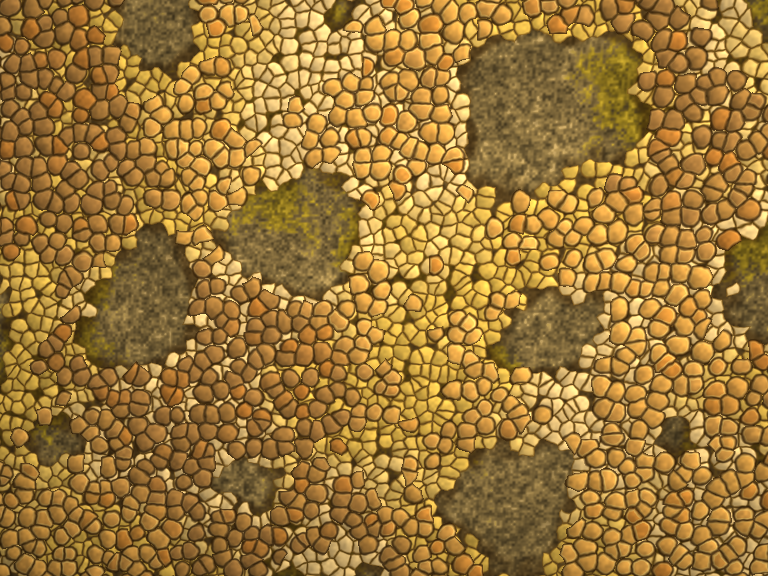
Reproduce this texture procedurally as a Shadertoy shader.

```glsl
// Crusty ochre lichen: packed brown discs and pale yellow lobes around patches of bare mossy rock.

const vec2 LIGHT_DIR = vec2(0.75, 0.66);
const vec3 GAP = vec3(0.19, 0.115, 0.025);
const vec3 CREVICE = vec3(0.45, 0.32, 0.11);
const vec3 PALE = vec3(0.92, 0.77, 0.49);
const vec3 YELLOW = vec3(0.86, 0.69, 0.28);
const vec3 TAN = vec3(0.86, 0.62, 0.27);
const vec3 BROWN = vec3(0.61, 0.43, 0.21);
const vec3 RUST = vec3(0.76, 0.45, 0.14);
const vec3 STONE = vec3(0.45, 0.37, 0.21);
const vec3 MOSS = vec3(0.47, 0.39, 0.06);

struct Cell {
    vec2 offset;  // from the cell centre, in cell units
    vec2 centre;  // in canvas units
    float edge;   // distance to the nearest border, in cell units
    float id;
};

vec2 hash2(vec2 p) {
    vec3 h = fract(p.xyx * vec3(0.1031, 0.1030, 0.0973));
    h += dot(h, h.yzx + 33.33);
    return fract((h.xx + h.yz) * h.zy);
}

float grain(vec2 p) {
    vec2 i = floor(p), f = fract(p);
    f = f * f * (3.0 - 2.0 * f);
    vec2 e = vec2(1.0, 0.0);
    return mix(mix(hash2(i).x, hash2(i + e).x, f.x),
               mix(hash2(i + e.yx).x, hash2(i + e.xx).x, f.x), f.y);
}

// Layered, turned sines: smooth variation of about -1 to 1
float waves(vec2 p) {
    float sum = 0.0, amp = 0.55;
    for (int i = 0; i < 4; i++) {
        sum += amp * sin(p.x + 1.4 * sin(0.8 * p.y + float(i)));
        p = mat2(1.2, 1.6, -1.6, 1.2) * p + 1.7;
        amp *= 0.55;
    }
    return sum;
}

Cell cells(vec2 p, float scale, float jitter) {
    vec2 g = floor(p * scale), f = fract(p * scale);
    vec2 nearest = vec2(0.0), nearestTile = g;
    float best = 9.0;
    for (int y = -1; y <= 1; y++)
    for (int x = -1; x <= 1; x++) {
        vec2 t = vec2(x, y);
        vec2 d = t + 0.5 + jitter * (hash2(g + t) - 0.5) - f;
        if (dot(d, d) < best) { best = dot(d, d); nearest = d; nearestTile = g + t; }
    }
    float edge = 1.0;
    for (int y = -2; y <= 2; y++)
    for (int x = -2; x <= 2; x++) {
        vec2 t = vec2(x, y);
        vec2 d = t + 0.5 + jitter * (hash2(g + t) - 0.5) - f;
        vec2 between = d - nearest;
        if (dot(between, between) > 0.0001)
            edge = min(edge, dot(0.5 * (d + nearest), normalize(between)));
    }
    return Cell(-nearest, p + nearest / scale, edge, hash2(nearestTile + 57.0).y);
}

// Signed distance to the bare patches; positive where lichen grows
float cover(vec2 p) {
    const float SCALE = 2.7;
    vec2 w = p + 0.035 * vec2(waves(p * 17.0), waves(p * 17.0 + 5.0));
    vec2 g = floor(w * SCALE), f = fract(w * SCALE);
    float d = 2.0;
    for (int y = -1; y <= 1; y++)
    for (int x = -1; x <= 1; x++) {
        vec2 t = vec2(x, y), h = hash2(g + t + 11.0);
        float radius = mix(0.02, 0.42, hash2(g + t + 31.0).x);
        d = min(d, length(t + 0.2 + 0.6 * h - f) - radius);
    }
    return d / SCALE;
}

vec3 rock(vec2 p) {
    float speck = 0.5 * grain(p * 95.0) + 0.5 * grain(p * 210.0);
    vec3 col = STONE * (0.5 + speck) * (1.0 + 0.15 * waves(p * 14.0));
    col = mix(col, PALE * 0.8, 0.6 * smoothstep(0.72, 0.9, speck));
    float moss = smoothstep(0.1, 0.6, waves(p * 9.0 + 2.0) + speck - 0.5);
    return mix(col, MOSS * (0.5 + speck), 0.75 * moss);
}

// Height inside a cell that is rounded off at a given radius
float body(Cell c, float radius) {
    return min(c.edge, radius - length(c.offset));
}

vec3 paintLobe(vec3 under, Cell c, float soft) {
    float h = body(c, 0.72);
    vec3 col = mix(PALE, YELLOW, smoothstep(-0.4, 0.5, waves(c.centre * 8.0 + 7.0)));
    col *= 0.88 + 0.2 * c.id + 0.34 * dot(c.offset, LIGHT_DIR);
    col = mix(CREVICE, col, smoothstep(0.0, 0.17, h));
    return mix(under, col, smoothstep(-soft, soft, h));
}

vec3 paintDisc(vec3 under, Cell c, float age, float soft) {
    float h = body(c, mix(0.46, 0.64, c.id)) - 0.025;
    float tone = fract(c.id * 7.3);
    vec3 col = mix(TAN, BROWN, clamp(age + 0.5 * (tone - 0.5), 0.0, 1.0));
    col = mix(col, RUST, 0.6 * smoothstep(0.7, 1.0, fract(c.id * 13.7)));
    float rim = smoothstep(0.01, 0.06, h) * (1.0 - smoothstep(0.09, 0.16, h));
    col = mix(col, mix(YELLOW, PALE, 0.5), rim * mix(0.75, 0.15, age) * (0.4 + 0.6 * tone));
    col *= 0.94 + 0.14 * tone + 0.55 * dot(c.offset, LIGHT_DIR);
    col *= mix(0.6, 1.0, smoothstep(0.0, 0.13, h));
    vec3 shadowed = mix(under, GAP, 0.85 * smoothstep(-0.14, -0.01, h));
    return mix(shadowed, col, smoothstep(-soft, soft, h));
}

void mainImage(out vec4 fragColor, in vec2 fragCoord) {
    const float LOBES = 43.0, DISCS = 31.0;
    vec2 uv = fragCoord / iResolution.xy;
    vec2 p = fragCoord / iResolution.y;
    float pixel = 1.0 / iResolution.y;

    // Grains grow towards the upper right, with slightly bent outlines
    vec2 q = p * (1.12 - 0.06 * (p.x + p.y));
    vec2 bent = q + 0.0035 * vec2(waves(q * 55.0), waves(q * 55.0 + 9.0));

    // Rock, darkened next to the crust
    vec3 col = rock(q);
    col = mix(col, GAP, 0.6 * smoothstep(-0.016, 0.008, cover(q)));

    // Pale lobes reach the rim of each patch
    Cell lobe = cells(bent, LOBES, 0.9);
    if (cover(lobe.centre) > 0.008 * lobe.id)
        col = paintLobe(col, lobe, pixel * LOBES);

    // Discs fill the older inner parts
    Cell disc = cells(bent, DISCS, 0.8);
    float inner = cover(disc.centre) - 0.022 + 0.035 * (disc.id - 0.5);
    float young = waves(disc.centre * 7.0 + 3.0) + 0.3 * (disc.id - 0.5);
    float age = smoothstep(-0.5, 0.6, waves(disc.centre * 5.0 + 13.0));
    if (inner > 0.0 && young < 0.48)
        col = paintDisc(col, disc, age, pixel * DISCS);

    // Fine surface grain and warm lamp light
    col *= 0.86 + 0.16 * grain(q * 170.0) + 0.12 * grain(q * 75.0);
    vec2 away = uv - vec2(0.62, 0.7);
    col *= 1.12 - 0.5 * dot(away, away);
    fragColor = vec4(clamp(col, 0.0, 1.0), 1.0);
}
```
